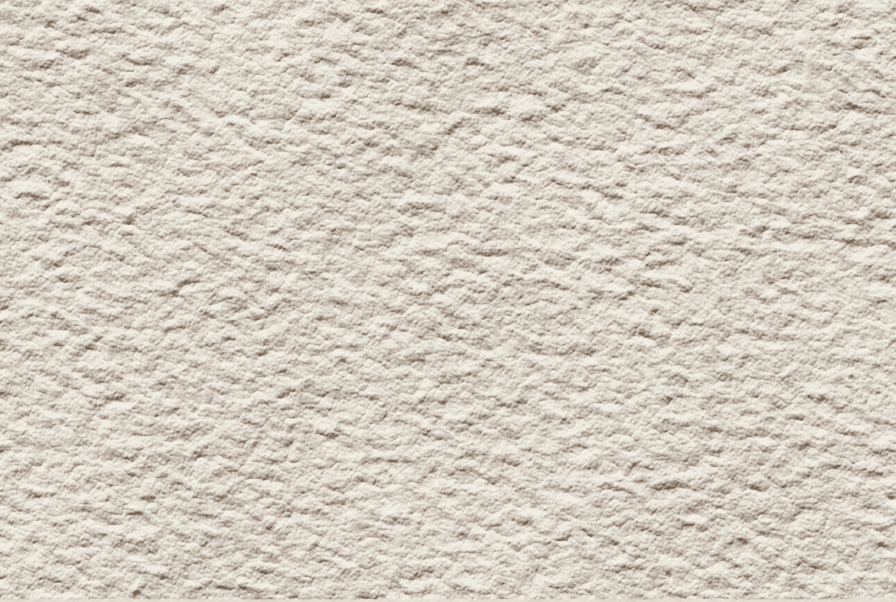
A WebGL 1 fragment shader for this texture:

```glsl
precision highp float;

uniform vec2 u_resolution;

const vec3 SHADOW = vec3(0.60, 0.54, 0.48);
const vec3 PLASTER = vec3(0.91, 0.89, 0.85);
const vec3 PIT = vec3(0.36, 0.29, 0.22);
const vec2 LIGHT_DIR = vec2(-0.28, 0.96);

// Two random values in 0..1 per lattice point
vec2 hash2(vec2 p) {
  vec3 q = fract(p.xyx * vec3(0.1031, 0.1030, 0.0973));
  q += dot(q, q.yzx + 33.33);
  return fract((q.xx + q.yz) * q.zy);
}

float cornerSlope(vec2 cell, vec2 offset, vec2 corner) {
  return dot(hash2(cell + corner) * 2.0 - 1.0, offset - corner);
}

// Gradient noise, centred on zero
float noise(vec2 p) {
  vec2 cell = floor(p);
  vec2 f = p - cell;
  vec2 w = f * f * (3.0 - 2.0 * f);
  float low = mix(cornerSlope(cell, f, vec2(0.0, 0.0)),
                  cornerSlope(cell, f, vec2(1.0, 0.0)), w.x);
  float high = mix(cornerSlope(cell, f, vec2(0.0, 1.0)),
                   cornerSlope(cell, f, vec2(1.0, 1.0)), w.x);
  return mix(low, high, w.y);
}

// Rounded bumps that meet in creases
float grains(vec2 p) {
  vec2 cell = floor(p);
  vec2 f = p - cell;
  float nearest = 4.0;
  for (int y = -1; y <= 1; y++) {
    for (int x = -1; x <= 1; x++) {
      vec2 neighbour = vec2(float(x), float(y));
      vec2 d = neighbour + hash2(cell + neighbour) - f;
      nearest = min(nearest, dot(d, d));
    }
  }
  return -nearest;
}

// One layer of height, scaled so that its steepness follows strength
float noiseLayer(vec2 p, vec2 freq, float strength) {
  return strength * noise(p * freq) / freq.y;
}

float grainLayer(vec2 p, vec2 freq, float strength) {
  return strength * grains(p * freq) / freq.y;
}

// Height of the stucco: wide lumps, falling to the right, covered in round nubs
float relief(vec2 p) {
  vec2 q = vec2(p.x, p.y + 0.14 * p.x) + 7.0;
  q += 0.008 * vec2(noise(q * 31.0), noise(q * 27.0 + 41.0));
  return noiseLayer(q, vec2(26.0, 40.0), 1.05)
       + noiseLayer(q + 1.7, vec2(58.0, 68.0), 0.8)
       + grainLayer(q, vec2(54.0, 64.0), 0.65)
       + grainLayer(p + 3.1, vec2(108.0, 114.0), 0.6)
       + noiseLayer(p + 5.3, vec2(185.0, 185.0), 0.85);
}

// Steepness towards the light
float lightSlope(vec2 p, float reach) {
  return (relief(p) - relief(p + LIGHT_DIR * reach)) / reach;
}

// Lit slope to plaster colour: highlights level off, shadows run deep
vec3 plasterColor(float slope) {
  float s = clamp(slope, -3.0, 2.4);
  float tone = 0.806 + 0.258 * s - 0.052 * s * s;
  return mix(SHADOW, PLASTER, tone);
}

// Rare small holes, at most one per cell
float pits(vec2 p, float density, float chance) {
  vec2 cell = floor(p * density);
  vec2 pick = hash2(cell + 19.0);
  vec2 center = (cell + 0.15 + 0.7 * hash2(cell + 57.0)) / density;
  float radius = mix(0.003, 0.006, pick.y);
  float edge = length((p - center) * vec2(0.8, 1.0)) + 0.004 * noise(p * 150.0);
  return step(pick.x, chance) * (1.0 - smoothstep(0.0, radius, edge));
}

void main() {
  vec2 p = gl_FragCoord.xy / u_resolution.y;

  // Relief light with faint broad unevenness
  float slope = 1.24 * lightSlope(p, 0.0027);
  slope += 0.55 * noise(p * 3.5 + 11.0) + 0.4 * noise(p * 9.0 + 23.0);

  // Smooth ledge along the foot of the wall
  float ledge = 1.0 - smoothstep(0.003, 0.006, p.y);
  slope = mix(slope, 0.5 + 0.2 * slope, ledge);

  vec3 color = plasterColor(slope);
  color = mix(color, PIT, 0.75 * pits(p, 6.0, 0.05));
  gl_FragColor = vec4(color, 1.0);
}
```
